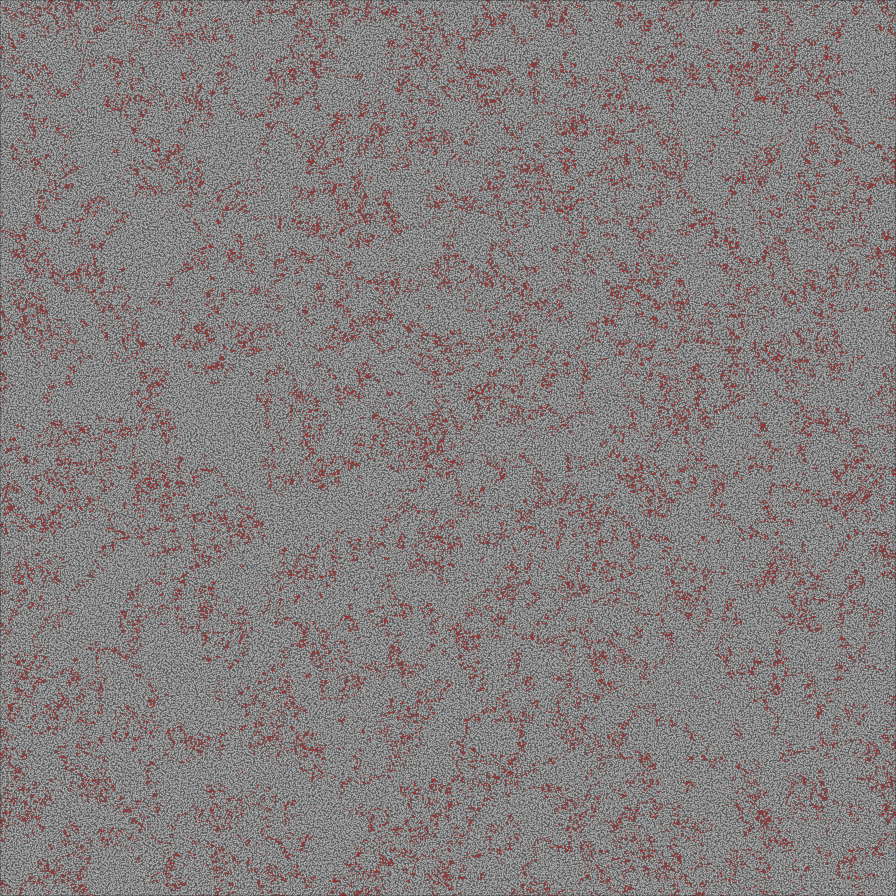
A Shadertoy shader for this texture:

```glsl
// A dense grain of tiny cellular dots, pale on darker grey.
// Dots that lie on the rough contour of a layered noise are inked red,
// which gives dotted, wandering filaments with open pockets between them.

const float CELLS = 540.0;        // grain cells across the canvas
const float GRAIN_ANGLE = 0.58;   // turns the cell grid off the canvas axes
const float JITTER = 1.0;         // how far dots stray from their cells
const float DOT_RADIUS = 0.42;    // in cells
const float DOT_SOFTNESS = 0.16;  // half width of the dot edge, in cells
const float POCKETS = 22.0;       // coarsest noise cells across the canvas
const float BAND = 0.078;         // half width of the red contour band
const float INK_SHARE = 0.52;     // share of dots inked inside the band
const float RIM_WIDTH = 0.0015;
const int SAMPLES = 3;            // samples per pixel side

const vec3 GROUND = vec3(0.35);
const vec3 PALE = vec3(0.70);
const vec3 RED = vec3(0.70, 0.13, 0.13);

float hash(vec2 p, float seed) {
    vec3 q = fract(vec3(p.xyx + seed * 17.3) * vec3(0.1031, 0.1030, 0.0973));
    q += dot(q, q.yzx + 33.33);
    return fract((q.x + q.y) * q.z);
}

mat2 rotation(float angle) {
    float c = cos(angle);
    float s = sin(angle);
    return mat2(c, s, -s, c);
}

float valueNoise(vec2 p, float seed) {
    vec2 cell = floor(p);
    vec2 f = fract(p);
    f = f * f * (3.0 - 2.0 * f);
    float low = mix(hash(cell, seed), hash(cell + vec2(1, 0), seed), f.x);
    float high = mix(hash(cell + vec2(0, 1), seed), hash(cell + 1.0, seed), f.x);
    return mix(low, high, f.y);
}

// Rough height field around zero; its zero contour is strongly crinkled.
float roughField(vec2 p, float frequency, float gain) {
    float sum = 0.0;
    float amplitude = 1.0;
    mat2 turn = rotation(0.64);
    for (int i = 0; i < 5; i++) {
        sum += amplitude * (valueNoise(p * frequency, float(i) + 1.0) - 0.5);
        p = turn * p + 0.37;
        frequency *= 2.0;
        amplitude *= gain;
    }
    return sum;
}

// Cellular noise: xy is the cell of the nearest dot, z the distance to it.
vec3 nearestDot(vec2 p, float jitter) {
    vec2 base = floor(p);
    vec3 nearest = vec3(base, 9.0);
    for (int y = -1; y <= 1; y++) {
        for (int x = -1; x <= 1; x++) {
            vec2 cell = base + vec2(x, y);
            vec2 stray = vec2(hash(cell, 6.0), hash(cell, 7.0)) - 0.5;
            float d = length(cell + 0.5 + jitter * stray - p);
            if (d < nearest.z) nearest = vec3(cell, d);
        }
    }
    return nearest;
}

vec3 grainColor(vec2 p) {
    vec3 grain = nearestDot(p * CELLS, JITTER);
    float dotMask = 1.0 - smoothstep(DOT_RADIUS - DOT_SOFTNESS,
                                     DOT_RADIUS + DOT_SOFTNESS, grain.z);

    float field = roughField((grain.xy + 0.5) / CELLS, POCKETS, 0.75);
    float inked = step(abs(field), BAND) * step(hash(grain.xy, 9.0), INK_SHARE);
    return mix(GROUND, mix(PALE, RED, inked), dotMask);
}

// Thin shade along the outer rim of the canvas.
float rimShade(vec2 uv, float width) {
    vec2 gap = min(uv, 1.0 - uv);
    return mix(0.7, 1.0, smoothstep(0.0, width, min(gap.x, gap.y)));
}

void mainImage(out vec4 fragColor, in vec2 fragCoord) {
    float side = min(iResolution.x, iResolution.y);
    mat2 turn = rotation(GRAIN_ANGLE);

    // Average a small grid of samples to smooth the tiny dots.
    vec3 color = vec3(0.0);
    for (int y = 0; y < SAMPLES; y++) {
        for (int x = 0; x < SAMPLES; x++) {
            vec2 offset = (vec2(x, y) + 0.5) / float(SAMPLES) - 0.5;
            color += grainColor(turn * (fragCoord + offset) / side);
        }
    }
    color /= float(SAMPLES * SAMPLES);

    color *= rimShade(fragCoord / iResolution.xy, RIM_WIDTH);
    fragColor = vec4(color, 1.0);
}
```
